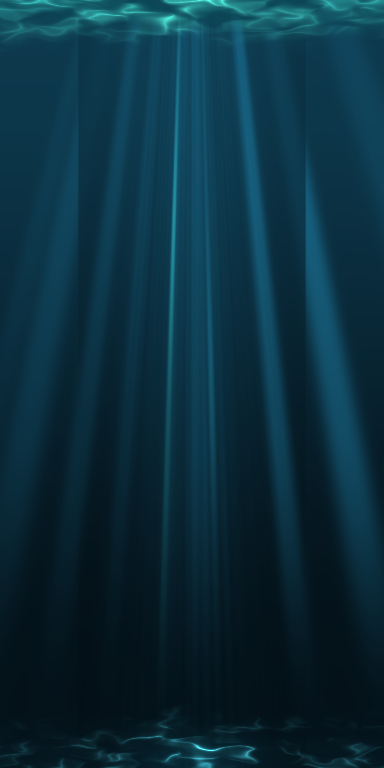
A WebGL 2 fragment shader for this background:

```glsl
#version 300 es
precision highp float;
// Underwater light shafts: beams fan out from a point above the surface and
// fade with depth, between a rippled surface and a floor lit by caustics.
// Beams are soft bands in fan angle; ripples are ridges of warped gradient noise.

uniform vec2 u_resolution;
out vec4 outColor;

const vec3 SHALLOW = vec3(0.050, 0.222, 0.302);
const vec3 DEEP = vec3(0.014, 0.068, 0.098);
const vec3 BEAM_BLUE = vec3(0.24, 1.00, 1.28);
const vec3 BEAM_GREEN = vec3(0.25, 1.00, 0.88);
const vec3 SURFACE = vec3(0.065, 0.400, 0.480);
const vec3 GLINT = vec3(0.240, 0.520, 0.360);
const vec3 CAUSTIC = vec3(0.280, 0.760, 0.800);
const float APEX_HEIGHT = 1.55;   // where all beams meet
const float PANEL_EDGE = 0.148;   // hard seams either side of the centre
const float SURFACE_DEPTH = 0.066;
const float FLOOR_HEIGHT = 0.078;

// Each beam: fan angle, angular width, strength, greenness
const int BEAM_COUNT = 12;
const vec4 BEAMS[BEAM_COUNT] = vec4[](
  vec4(-0.238, 0.016, 0.035, 0.0), vec4(-0.194, 0.024, 0.080, 0.0),
  vec4(-0.128, 0.014, 0.075, 0.0), vec4(-0.077, 0.010, 0.045, 0.0),
  vec4(-0.028, 0.003, 0.240, 1.0), vec4(-0.025, 0.010, 0.050, 0.0),
  vec4( 0.008, 0.014, 0.065, 0.0), vec4( 0.024, 0.004, 0.110, 0.3),
  vec4( 0.034, 0.004, 0.035, 0.0), vec4( 0.101, 0.013, 0.160, 0.0),
  vec4( 0.177, 0.022, 0.180, 0.0), vec4( 0.330, 0.040, 0.060, 0.0));

vec2 hashGradient(vec2 cell) {
  vec3 h = fract(vec3(cell.xyx) * vec3(0.1031, 0.1030, 0.0973));
  h += dot(h, h.yzx + 33.33);
  float angle = 6.2832 * fract((h.x + h.y) * h.z);
  return vec2(cos(angle), sin(angle));
}

float gradientNoise(vec2 p) {
  vec2 i = floor(p), f = fract(p);
  vec2 u = f * f * f * (f * (f * 6.0 - 15.0) + 10.0);
  vec2 e = vec2(0.0, 1.0);
  float low = mix(dot(hashGradient(i), f),
                  dot(hashGradient(i + e.yx), f - e.yx), u.x);
  float high = mix(dot(hashGradient(i + e.xy), f - e.xy),
                   dot(hashGradient(i + e.yy), f - e.yy), u.x);
  return mix(low, high, u.y);
}

// Soft patches of light crossed by curved filaments
float ripples(vec2 p) {
  p += 0.7 * vec2(gradientNoise(p + 7.3), gradientNoise(p * 1.2 + 31.7));
  float ridge = 1.0 - abs(gradientNoise(p));
  float patches = smoothstep(-0.35, 0.45, gradientNoise(p * 0.7 + 13.1));
  return patches * (0.25 + 0.75 * pow(ridge, 5.0));
}

float bell(float x, float width) {
  return exp(-x * x / (width * width));
}

// Flatter in the middle and steeper at the sides than a bell
float band(float x, float width) {
  return exp(-pow(abs(x) / width, 2.8));
}

vec3 water(vec2 p) {
  vec3 color = mix(DEEP, SHALLOW, smoothstep(0.10, 0.98, p.y));
  float centreGlow = bell(p.x, 0.065) * smoothstep(0.0, 0.40, p.y);
  return color + BEAM_BLUE * 0.045 * centreGlow;
}

vec3 beams(vec2 p, float angle, float outer) {
  vec3 light = vec3(0.0);
  float fade = smoothstep(0.02, 0.45, p.y);
  for (int i = 0; i < BEAM_COUNT; i++) {
    vec4 beam = BEAMS[i];
    float shape = band(angle - beam.x, beam.y);
    // Wide beams belong to the side panels, narrow ones to the middle
    float wide = step(0.15, abs(beam.x));
    float panel = mix(mix(1.0, 0.8, outer), mix(0.3, 1.0, outer), wide);
    // Green beams flare part of the way down
    float flareHeight = p.y - 0.45 - 0.25 * beam.w;
    float flare = mix(1.0, 0.42 + 0.72 * bell(flareHeight, 0.17), step(0.2, beam.w));
    light += mix(BEAM_BLUE, BEAM_GREEN, beam.w) * beam.z * shape * panel * flare;
  }
  return light * fade * mix(1.0, 0.75, smoothstep(0.7, 1.0, p.y));
}

void main() {
  // Canvas units: height 1, width 0.5, x measured from the centre line
  vec2 uv = gl_FragCoord.xy / u_resolution;
  vec2 p = vec2((uv.x - 0.5) * 0.5, uv.y);
  float angle = p.x / (APEX_HEIGHT - p.y);
  float pixel = 0.5 / u_resolution.x;
  float outer = smoothstep(-pixel, pixel, abs(p.x) - PANEL_EDGE);

  vec3 color = water(p) + beams(p, angle, outer);

  // Fine streaks along the fan, and a dimmer middle panel beside its seams
  float streak = gradientNoise(vec2(angle * 190.0, p.y * 1.5));
  color *= 1.0 + 0.18 * streak * bell(angle, 0.08);
  color *= 1.0 - 0.10 * (1.0 - outer) * smoothstep(0.07, PANEL_EDGE, abs(p.x));

  // Rippled surface, brightest over the centre
  float depth = 1.0 - p.y + 0.022 * gradientNoise(p * vec2(18.0, 30.0));
  float surface = 1.0 - smoothstep(0.0, SURFACE_DEPTH, depth);
  float glint = ripples(p * vec2(24.0, 75.0));
  float overhead = 0.75 + 0.65 * bell(p.x, 0.09);
  color = mix(color, SURFACE * (0.70 + 0.5 * glint), surface * 0.9);
  color += GLINT * glint * surface * overhead;

  // Caustics on the floor, brightest under the centre
  float height = p.y + 0.025 * gradientNoise(p * vec2(24.0, 30.0) + 5.0);
  float ground = 1.0 - smoothstep(0.010, FLOOR_HEIGHT, height);
  float net = ripples(p * vec2(28.0, 76.0) + 19.0);
  float spot = 0.25 + 0.95 * bell(p.x - 0.005, 0.07);
  color += (CAUSTIC * net * net * 1.5 + SURFACE * 0.18) * ground * spot;

  outColor = vec4(clamp(color, 0.0, 1.0), 1.0);
}
```
